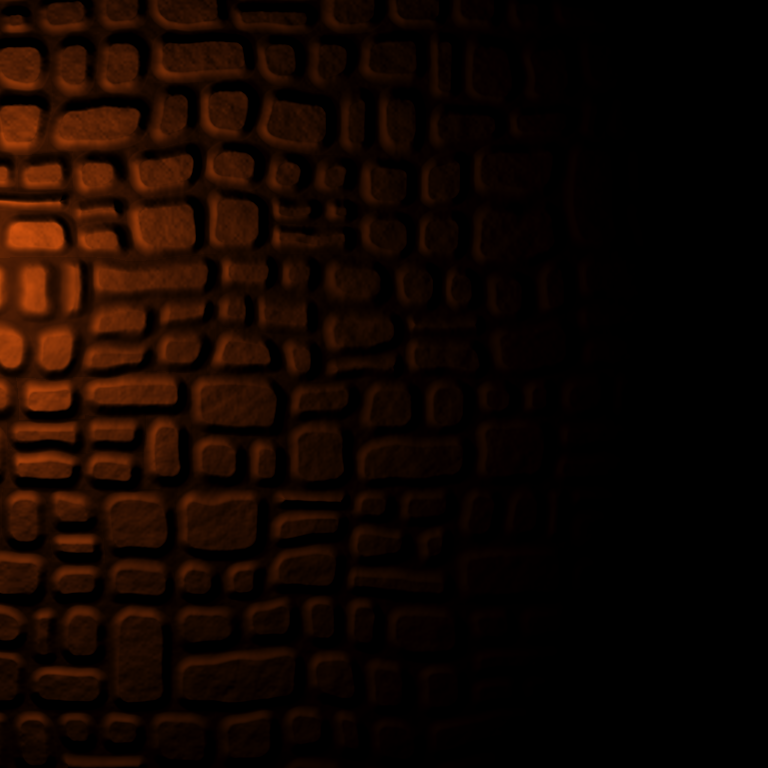
A Shadertoy shader for this texture:

```glsl
// A rough stone wall raked by a warm lamp at the left edge, fading to black.
// Staggered blocks are split at random into stones, which become a height
// field of rounded pillows, shaded by slope, cast shadow and distance.

#define BLOCK vec2(0.36, 0.147)       // size of a block before splitting
#define BASE 0.073                    // height of the lowest full joint
#define LAMP vec3(-0.03, 0.645, 0.18) // lamp position, z towards the viewer
#define REACH 0.88                    // distance where the light dies out
#define POWER 0.86
#define GAP 0.0022                    // half width of the mortar joint
#define BEVEL 0.0135
#define RELIEF 0.0108
#define WARP 0.012
#define GRAIN 0.0024
#define TINT vec3(1.0, 0.40, 0.075)

float hash(vec2 p) {
    return fract(sin(dot(p, vec2(127.1, 311.7))) * 43758.5453);
}

float noise(vec2 p) {
    vec2 i = floor(p), f = fract(p);
    f = f * f * (3.0 - 2.0 * f);
    return mix(mix(hash(i), hash(i + vec2(1, 0)), f.x),
               mix(hash(i + vec2(0, 1)), hash(i + vec2(1, 1)), f.x), f.y);
}

float fbm(vec2 p) {
    return 0.55 * noise(p) + 0.3 * noise(p * 2.1 + 7.3) + 0.15 * noise(p * 4.3 + 3.1);
}

// Distance to the stone holding p (negative inside); id receives its seed.
float stoneDistance(vec2 p, out vec2 id) {
    float course = floor((p.y - BASE) / BLOCK.y);
    float shift = BLOCK.x * hash(vec2(course, 4.7));
    float column = floor((p.x + shift) / BLOCK.x);
    vec2 lo = vec2(column * BLOCK.x - shift, course * BLOCK.y + BASE);
    vec2 hi = lo + BLOCK;
    id = vec2(column + 3.0, course + 11.0);

    // Split the box across x or y until it is small enough
    for (int level = 0; level < 6; level++) {
        vec2 size = hi - lo;
        float chance = hash(id + 0.37);
        if (size.x * size.y < mix(0.0042, 0.0145, chance * chance)) break;
        bool low = size.y < 0.08;
        if (low && size.x < 0.085) break;
        float part = mix(0.35, 0.65, hash(id + 5.13));
        float side;
        if (low || size.x > size.y * (1.0 + 1.3 * hash(id + 9.71))) {
            float cut = mix(lo.x, hi.x, part);
            side = step(cut, p.x);
            if (side > 0.5) lo.x = cut; else hi.x = cut;
        } else {
            float cut = mix(lo.y, hi.y, part);
            side = step(cut, p.y);
            if (side > 0.5) lo.y = cut; else hi.y = cut;
        }
        id += vec2(1.73 + 2.31 * side, 0.59 + 3.17 * side);
    }

    vec2 extent = 0.5 * (hi - lo) - GAP;
    float radius = min(0.025, 0.85 * min(extent.x, extent.y));
    vec2 q = abs(p - 0.5 * (lo + hi)) - extent + radius;
    return length(max(q, 0.0)) + min(max(q.x, q.y), 0.0) - radius;
}

// Wall height: x is the relief with grain, y the stone mask, z the stone seed
vec3 wall(vec2 p) {
    vec2 bend = vec2(noise(p * 8.0), noise(p * 8.0 + 31.7)) - 0.5;
    vec2 chip = vec2(noise(p * 29.0 + 5.0), noise(p * 29.0 + 57.0)) - 0.5;
    vec2 id;
    float d = stoneDistance(p + WARP * (1.8 * bend + 0.6 * chip), id);
    float pillow = smoothstep(0.002, -BEVEL, d);
    float seed = hash(id + 2.9);
    float height = RELIEF * pillow * mix(0.85, 1.15, seed);
    height += GRAIN * (0.8 * fbm(p * 60.0) + 1.5 * fbm(p * 24.0));
    return vec3(height, pillow, seed);
}

void mainImage(out vec4 fragColor, in vec2 fragCoord) {
    vec2 p = fragCoord / iResolution.y;

    // Surface slope
    float e = 0.0025;
    vec3 here = wall(p);
    vec2 slope = vec2(wall(p + vec2(e, 0)).x, wall(p + vec2(0, e)).x) - here.x;
    vec3 normal = normalize(vec3(-slope / e, 1.0));

    // Lamp direction and falloff, a little taller than wide
    vec3 toLamp = LAMP - vec3(p, here.x);
    vec3 lightDir = normalize(toLamp);
    float dist = length(toLamp.xy * vec2(1.0, 0.86));
    float falloff = POWER * pow(max(1.0 - dist / REACH, 0.0), 1.25);
    float diffuse = max(dot(normal, lightDir), 0.0);

    // Stones nearer the lamp shade the joints behind them
    vec2 aside = normalize(toLamp.xy + 1e-4);
    float blocker = wall(p + aside * 0.013).x - here.x;
    float shade = 1.0 - 0.6 * smoothstep(0.002, 0.010, blocker) * smoothstep(0.0, 0.2, dist);

    float albedo = mix(0.42, 1.0, here.y) * mix(0.88, 1.1, here.z);
    albedo *= 0.82 + 0.36 * fbm(p * 40.0 + 13.0);
    float light = falloff * diffuse * shade * albedo;

    vec3 color = TINT * light - vec3(0.0, 0.009, 0.006);
    fragColor = vec4(clamp(color, 0.0, 1.0), 1.0);
}
```
